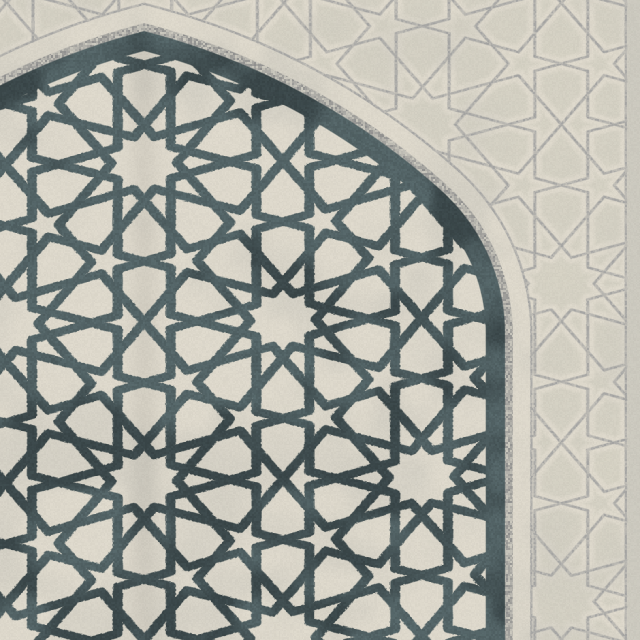
Write a WebGL 2 fragment shader that draws this pattern.

```glsl
#version 300 es
precision highp float;
// Woven rug: tenfold star lattice inside a pointed arch, with a pale embossed border.

uniform vec2 u_resolution;
out vec4 fragColor;

// Lattice, in canvas units
const float APOTHEM = 0.1536;            // decagon around each star
const float STRETCH = 1.2;               // horizontal widening of the lattice
const vec2 INNER_STAR = vec2(0.4420, 0.5000);
const vec2 OUTER_STAR = vec2(0.8770, 0.5570);
const float INNER_TILT = 0.015;
const vec2 HALF_CELL = vec2(1.1756, 1.6180);

// Arch
const float AXIS_X = 0.2253;
const vec2 SHOULDER = vec2(0.4896, 0.4792);
const float SHOULDER_R = 0.2995;
const float CROWN_R = 1.108;
const vec2 JOINT_DIR = vec2(0.669, 0.743);
const float FRAME_W = 0.030;
const float PIPING_W = 0.012;
const float MARGIN_W = 0.041;
const float RIGHT_EDGE = 0.978;

// Line half widths and thread size
const float BAND_W = 0.0065;
const float CORD_W = 0.0020;
const float KNOTS = 300.0;

// Colours
const vec3 CREAM = vec3(0.865, 0.845, 0.795);
const vec3 PETAL = vec3(0.835, 0.820, 0.765);
const vec3 SHADE = vec3(0.795, 0.785, 0.745);
const vec3 TEAL = vec3(0.325, 0.390, 0.400);
const vec3 DEEP = vec3(0.230, 0.280, 0.290);
const vec3 SILVER = vec3(0.640, 0.640, 0.635);

float hash(vec2 p) {
    vec3 q = fract(vec3(p.xyx) * 0.1031);
    q += dot(q, q.yzx + 33.33);
    return fract((q.x + q.y) * q.z);
}

float noise(vec2 p) {
    vec2 i = floor(p), f = fract(p);
    f = f * f * (3.0 - 2.0 * f);
    return mix(mix(hash(i), hash(i + vec2(1, 0)), f.x),
               mix(hash(i + vec2(0, 1)), hash(i + vec2(1, 1)), f.x), f.y);
}

float segment(vec2 p, vec2 a, vec2 b) {
    vec2 ab = b - a;
    return length(p - a - ab * clamp(dot(p - a, ab) / dot(ab, ab), 0.0, 1.0));
}

// Offset from the nearest point of a centred rectangular lattice
vec2 nearestNode(vec2 p) {
    vec2 cell = 2.0 * HALF_CELL;
    vec2 a = p - cell * round(p / cell);
    vec2 s = p - HALF_CELL;
    vec2 b = s - cell * round(s / cell);
    return dot(a, a) < dot(b, b) ? a : b;
}

// Distance to the strapwork, in canvas units
float strapwork(vec2 uv, vec2 star) {
    vec2 p = (uv - star) / (APOTHEM * vec2(STRETCH, 1.0));

    // Rosette: fold into half of one petal
    vec2 q = nearestNode(p);
    float sector = radians(36.0);
    float a = abs(mod(atan(q.x, q.y) + 0.5 * sector, sector) - 0.5 * sector);
    q = length(q) * vec2(cos(a), sin(a));
    vec2 corner = vec2(0.927, 0.2245), side = vec2(0.691, 0.2245), tip = vec2(0.382, 0.0);
    float d = segment(q, vec2(1.0, 0.0), corner);
    d = min(d, segment(q, corner, side));
    d = min(d, segment(q, side, tip));
    d = min(d, segment(q, tip, vec2(0.2639, 0.0857)));

    // Bow tie between rosettes: fold into one quadrant
    vec2 b = abs(nearestNode(p - vec2(HALF_CELL.x, 0.0)));
    vec2 knee = vec2(0.2245, 0.309), neck = vec2(0.2245, 0.545);
    d = min(d, segment(b, vec2(0.0), knee));
    d = min(d, segment(b, knee, neck));
    d = min(d, segment(b, neck, vec2(0.0, 0.618)));
    return d * APOTHEM;
}

// Signed distance to the four-centred arch, negative inside
float arch(vec2 uv) {
    vec2 p = vec2(AXIS_X + abs(uv.x - AXIS_X), uv.y) - SHOULDER;
    if (p.y < 0.0) return p.x - SHOULDER_R;
    bool crown = p.x * JOINT_DIR.y < p.y * JOINT_DIR.x;
    return crown ? length(p + (CROWN_R - SHOULDER_R) * JOINT_DIR) - CROWN_R
                 : length(p) - SHOULDER_R;
}

void main() {
    float scale = min(u_resolution.x, u_resolution.y);
    vec2 uv = gl_FragCoord.xy / scale;
    float aa = 0.9 / scale;
    float knot = hash(floor(uv * KNOTS));
    float wear = noise(uv * 7.0) * 0.6 + noise(uv * 23.0) * 0.4;
    float d = arch(uv);

    // Dark strapwork and frame
    vec3 teal = mix(TEAL, DEEP, smoothstep(0.45, 0.8, wear + 0.12 * (0.5 - uv.y)));
    teal *= 0.94 + 0.12 * knot;
    vec3 cream = mix(CREAM, SHADE, 0.55 * smoothstep(0.45, 0.85, wear));
    float crease = exp(-pow((uv.x - AXIS_X) / 0.022, 2.0));
    vec2 tilted = uv - vec2(0.0, INNER_TILT * (uv.x - INNER_STAR.x));
    float band = strapwork(tilted, INNER_STAR) + (knot - 0.5) * 0.0012;
    vec3 inner = mix(teal, cream * (1.0 - 0.05 * crease), smoothstep(-aa, aa, band - BAND_W));
    inner = mix(inner, teal, smoothstep(-aa, aa, d + FRAME_W));

    // Pale border with raised petals and speckled cord
    float cord = strapwork(uv, OUTER_STAR);
    cord = min(cord, min(abs(d - MARGIN_W), abs(uv.x - RIGHT_EDGE)));
    vec3 field = mix(cream, mix(PETAL, SHADE, wear * 0.5), smoothstep(0.005, 0.013, cord));
    float cordMask = (1.0 - smoothstep(CORD_W - aa, CORD_W + aa, cord)) * (0.5 + 0.5 * knot);
    vec3 outer = mix(field, SILVER, cordMask);
    outer = mix(outer, SHADE, smoothstep(-aa, aa, uv.x - RIGHT_EDGE - CORD_W));

    // Plain margin and piping beside the arch
    outer = mix(cream, outer, smoothstep(-aa, aa, d - MARGIN_W + CORD_W));
    vec3 piping = mix(SILVER * 0.88, SHADE, knot);
    outer = mix(piping, outer, smoothstep(-aa, aa, d - PIPING_W));

    vec3 color = mix(inner, outer, smoothstep(-aa, aa, d));
    color *= 0.985 + 0.03 * hash(floor(uv * KNOTS * 1.5) + 71.0);
    fragColor = vec4(color, 1.0);
}
```
